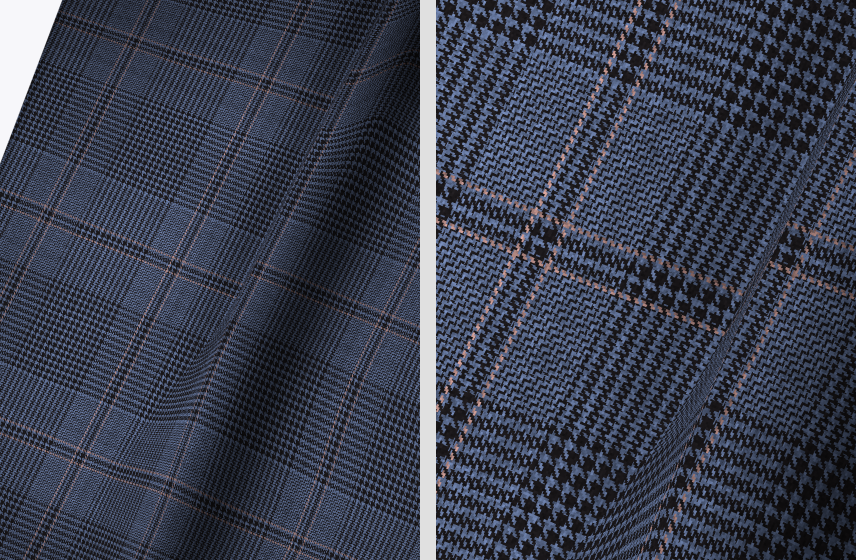
Left: the whole. Right: its middle third, enlarged.
This texture is drawn by a WebGL 2 fragment shader. Its source:

```glsl
#version 300 es
precision highp float;

uniform vec2 u_resolution;
out vec4 fragColor;

// Colours
const vec3 BACKDROP = vec3(0.97, 0.97, 0.98);
const vec3 BLUE_YARN = vec3(0.335, 0.395, 0.525);
const vec3 DARK_YARN = vec3(0.098, 0.088, 0.097);
const vec3 ROSE_YARN = vec3(0.60, 0.46, 0.44);

// Check layout: one repeat along weft and along warp, in canvas widths
const vec2 CROSSING = vec2(0.417, 0.700);
const vec2 WEFT_STEP = vec2(0.304, -0.122);
const vec2 WARP_STEP = vec2(0.226, 0.455);
const vec2 GROUPS = vec2(24.0, 32.0);         // yarn groups per repeat
const float YARNS_PER_GROUP = 8.0;
const vec2 BAND_START = vec2(0.22, 0.27);     // half repeat is 0.5
const vec2 PAIR_OFFSET = vec2(0.042, 0.035);  // rose lines from the centre
const vec2 LINE_HALF = vec2(0.0050, 0.0041);
const float PLAIN_RATE = 3.0;                 // fine stripes per group
const float PLAIN_DARK = 0.40;
const float BAND_DARK = 0.58;
const float CENTRE_DARK = 0.64;

// Drape
const vec2 FOLD_SHIFT = vec2(0.30, 0.45);     // at the foot and above
const float FOLD_SLIP = 0.13;
const float FOLD_CURL = 0.20;
const vec2 TOP_BEND = vec2(0.18, 0.20);       // amount and fall to the right
const float YARN_WEAR = 0.32;
const int SAMPLES = 3;

float hash(vec2 p) {
    return fract(sin(dot(p, vec2(127.1, 311.7))) * 43758.5453);
}

float noise(vec2 p) {
    vec2 i = floor(p), f = fract(p);
    f = f * f * (3.0 - 2.0 * f);
    return mix(mix(hash(i), hash(i + vec2(1, 0)), f.x),
               mix(hash(i + vec2(0, 1)), hash(i + vec2(1, 1)), f.x), f.y);
}

// Signed horizontal distance to the crest of the fold
float foldDistance(vec2 p) {
    float y = p.y - 0.69;
    return p.x - (0.60 + 0.47 * y + 0.05 * y * y);
}

// Canvas position to check coordinates, whole numbers at crossings
vec2 clothCoords(vec2 p) {
    vec2 q = inverse(mat2(WEFT_STEP, WARP_STEP)) * (p - CROSSING);
    float s = foldDistance(p);
    float softness = mix(0.085, 0.004, smoothstep(0.15, 0.65, p.y));
    float past = smoothstep(-1.6 * softness, 0.6 * softness, s);
    float lift = max(q.y, 0.0);
    float bend = max(TOP_BEND.x - TOP_BEND.y * p.x, 0.0);
    float curl = FOLD_CURL * smoothstep(0.75, 1.2, p.y) * smoothstep(0.0, 0.14, s);
    q.y += bend * lift * lift * (1.0 - past);
    q.x += past * mix(FOLD_SHIFT.x, FOLD_SHIFT.y, smoothstep(0.0, 0.5, p.y));
    q.y -= past * (FOLD_SLIP * smoothstep(0.0, 0.6, p.y) + curl);
    return q + 0.006 * (vec2(noise(p * 9.0), noise(p * 9.0 + 40.0)) - 0.5);
}

// Colour of one yarn by its place across the repeat
vec3 yarnColour(float t, float groups, float bandStart, float pairOffset, float lineHalf) {
    float d = abs(fract(t + 0.5) - 0.5);
    if (abs(d - pairOffset) < lineHalf) return ROSE_YARN;
    float dark = step(fract(t * groups * PLAIN_RATE), PLAIN_DARK);
    if (d > bandStart) dark = step(fract(t * groups), BAND_DARK);
    if (d < pairOffset * 0.7) dark = step(fract(t * groups), CENTRE_DARK);
    return mix(BLUE_YARN, DARK_YARN, dark);
}

// Two-by-two twill of warp and weft
vec3 weave(vec2 q) {
    vec2 cell = floor(q * GROUPS * YARNS_PER_GROUP);
    bool warpOnTop = mod(cell.x + cell.y, 4.0) < 2.0;
    vec3 warp = yarnColour(q.x, GROUPS.x, BAND_START.x, PAIR_OFFSET.x, LINE_HALF.x);
    vec3 weft = yarnColour(q.y, GROUPS.y, BAND_START.y, PAIR_OFFSET.y, LINE_HALF.y);
    float along = warpOnTop ? cell.x : cell.y + 71.0;
    float wear = hash(cell) + hash(vec2(along, 3.0)) - 1.0;
    return (warpOnTop ? warp : weft * 0.95) * (1.0 + YARN_WEAR * wear);
}

float bump(float x, float centre, float width) {
    float d = (x - centre) / width;
    return exp(-d * d);
}

// Light over the drape
float drapeLight(vec2 p) {
    float s = foldDistance(p);
    float upper = smoothstep(0.3, 0.8, p.y);
    float light = 1.0 - 0.56 * bump(s, 0.16, 0.10);
    light -= 0.18 * upper * bump(s, -0.04, 0.06);
    light += 0.12 * bump(s, 0.02, 0.04);
    light += 0.14 * bump(s, -0.30, 0.18);
    light -= 0.28 * smoothstep(0.95, 1.35, p.y);
    light -= 0.24 * smoothstep(0.40, 0.0, p.x + p.y);
    return light * (0.95 + 0.10 * noise(p * 5.0));
}

void main() {
    // Average several points so the fine yarns stay smooth
    vec3 cloth = vec3(0.0);
    for (int j = 0; j < SAMPLES; j++) {
        for (int i = 0; i < SAMPLES; i++) {
            vec2 jitter = (vec2(i, j) + 0.5) / float(SAMPLES) - 0.5;
            cloth += weave(clothCoords((gl_FragCoord.xy + jitter) / u_resolution.x));
        }
    }
    vec2 p = gl_FragCoord.xy / u_resolution.x;
    cloth *= drapeLight(p) / float(SAMPLES * SAMPLES);

    // Cloth edge against the backdrop
    float edge = p.x - 0.38 * (p.y - 0.943);
    cloth *= mix(0.75, 1.0, smoothstep(0.0, 0.04, edge));
    fragColor = vec4(mix(BACKDROP, cloth, smoothstep(-0.002, 0.002, edge)), 1.0);
}
```
